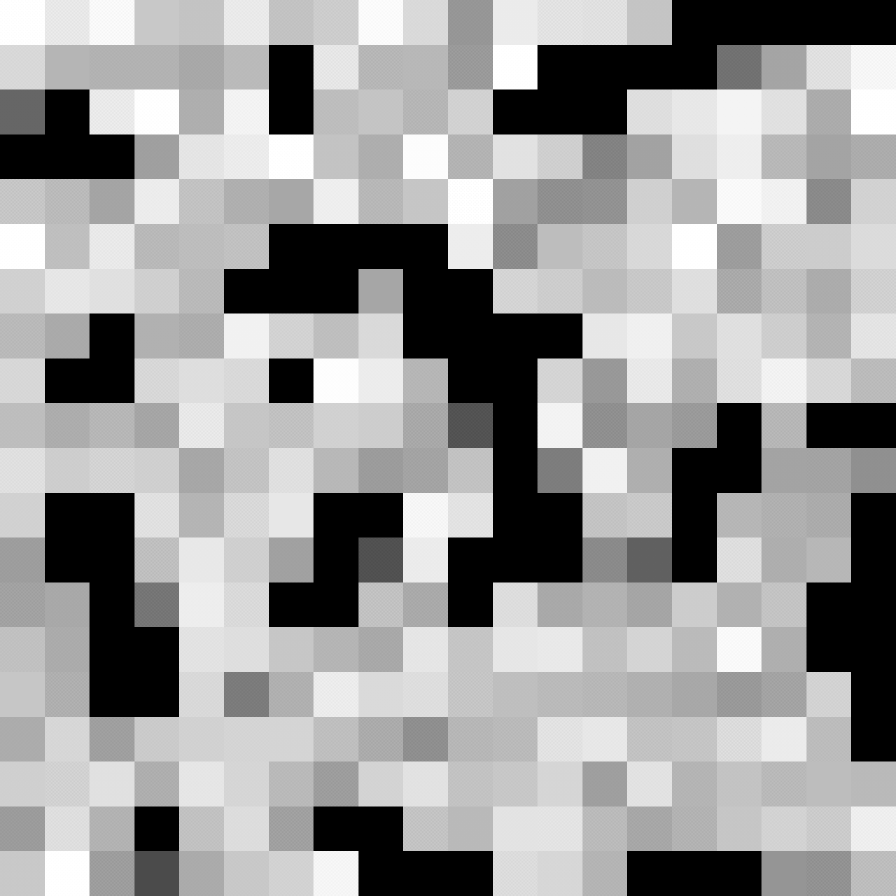
Write a WebGL 2 fragment shader that draws this texture.

```glsl
#version 300 es
precision highp float;
// Mosaic of grey square tiles broken by ragged black clusters.

uniform vec2 u_resolution;
out vec4 fragColor;

const float TILES = 20.0;
const float PI = 3.14159;

vec2 hash2(vec2 p) {
    vec2 q = vec2(dot(p, vec2(127.1, 311.7)), dot(p, vec2(269.5, 183.3)));
    return fract(sin(q) * 43758.5);
}

// Cellular noise: distance to the nearest scattered point.
float cellular(vec2 p) {
    vec2 base = floor(p);
    float nearest = 2.0;
    for (int y = -1; y <= 1; y++) {
        for (int x = -1; x <= 1; x++) {
            vec2 id = base + vec2(x, y);
            nearest = min(nearest, distance(p, id + hash2(id + 17.0)));
        }
    }
    return nearest;
}

float segmentDistance(vec2 p, vec2 halfSpan) {
    float t = dot(p, halfSpan) / max(dot(halfSpan, halfSpan), 1e-4);
    return length(p - halfSpan * clamp(t, -1.0, 1.0));
}

// Signed distance, in tiles, to scattered capsules of mixed size and angle.
float clusterDistance(vec2 tile) {
    vec2 base = floor(tile / 4.0);
    float d = 9.0;
    for (int y = -1; y <= 1; y++) {
        for (int x = -1; x <= 1; x++) {
            vec2 id = base + vec2(x, y);
            vec2 center = (id + hash2(id + 5.0)) * 4.0;
            float size = fract(dot(id, vec2(0.7549, 0.5698)) + 0.3);
            float angle = PI * hash2(id + 41.0).x;
            vec2 halfSpan = 2.6 * size * size * vec2(cos(angle), sin(angle));
            float radius = 0.3 + 0.6 * size;
            d = min(d, segmentDistance(tile - center, halfSpan) - radius);
        }
    }
    return d;
}

// One flat grey per tile: soft patches, tile jitter, dim cluster rims.
float tileTone(vec2 p) {
    vec2 tile = floor(p * TILES) + 0.5;
    float d = clusterDistance(tile);
    float patches = 0.4 * (0.48 - cellular(tile * 0.5));
    float jitter = 0.3 * (hash2(tile).x - 0.5);
    float rim = mix(0.45, 1.0, smoothstep(0.0, 0.15, d));
    return d < 0.0 ? 0.0 : clamp((0.765 + patches + jitter) * rim, 0.0, 1.0);
}

void main() {
    // Average four samples to smooth the tile edges.
    float tone = 0.0;
    for (int i = 0; i < 4; i++) {
        vec2 offset = vec2(i % 2, i / 2) * 0.5 - 0.25;
        tone += 0.25 * tileTone((gl_FragCoord.xy + offset) / u_resolution.y);
    }

    // Faint checkered grain, stronger on some tiles, absent on black.
    vec2 p = gl_FragCoord.xy / u_resolution.y;
    vec2 wave = sin(p * 512.0 * PI);
    float strength = 0.022 * hash2(floor(p * TILES) + 73.0).y;
    tone += strength * wave.x * wave.y * smoothstep(0.1, 0.4, tone);

    fragColor = vec4(vec3(tone), 1.0);
}
```
